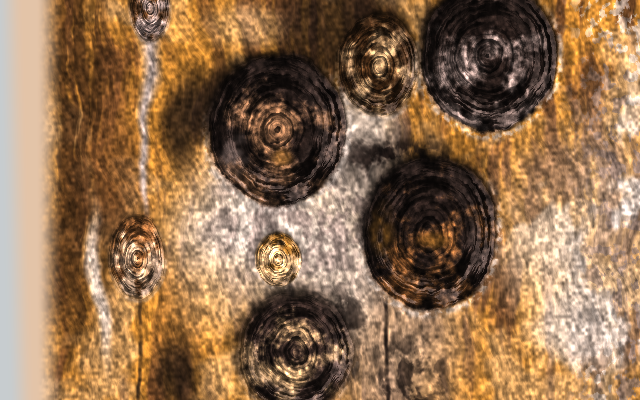
This texture is drawn by a WebGL 2 fragment shader. Its source:

```glsl
#version 300 es
precision highp float;
// Weathered, varnished wood with charred round hollows, worn patches and vertical grain.
uniform vec2 u_resolution;
out vec4 outColor;

const vec3 PALE = vec3(.90, .82, .77);
const vec3 CHAR = vec3(.11, .08, .07);
const vec3 BROWN = vec3(.45, .28, .15);
const vec3 ORANGE = vec3(.82, .54, .21);
const vec3 ASH = vec3(.57, .48, .45);
const vec3 TAN = vec3(.88, .69, .49);

float hash(vec2 p) {
  vec3 h = fract(p.xyx * .1031);
  h += dot(h, h.yzx + 33.33);
  return fract((h.x + h.y) * h.z);
}

float noise(vec2 p) {
  vec2 i = floor(p), f = smoothstep(0., 1., p - i);
  return mix(mix(hash(i), hash(i + vec2(1, 0)), f.x),
             mix(hash(i + vec2(0, 1)), hash(i + 1.), f.x), f.y);
}

float fbm(vec2 p) {
  float sum = 0., amp = .53;
  for (int i = 0; i < 4; i++) {
    sum += amp * noise(p);
    p = mat2(1.6, 1.2, -1.2, 1.6) * p + 7.3;
    amp *= .5;
  }
  return sum;
}

// Soft elliptical stain; zone holds centre and radii
void stain(inout vec3 col, vec3 tint, vec2 p, vec4 zone, float amount) {
  vec2 q = (p - zone.xy) / zone.zw;
  float d = dot(q, q);
  col = mix(col, tint, amount * exp(-d * d));
}

// Thin vertical fissure
void crack(inout vec3 col, vec2 p, float x, float high) {
  float sway = .02 * (fbm(vec2(p.y * 13., x * 40.)) - .5);
  float line = 1. - smoothstep(.001, .008, abs(p.x - x - sway));
  col = mix(col, CHAR, line * noise(p * 30.) * smoothstep(high, high - .03, p.y));
}

// Carved bowl: dark upper wall, patchy floor, tool marks, worn lower lip
void hollow(inout vec3 col, vec2 p, vec4 zone, vec3 wall, vec3 ground, float glow, float soft) {
  vec2 q = (p - zone.xy) / zone.zw;
  float swirl = fbm(q * 2.2 + zone.xy * 9.);
  float grit = fbm(p * 75.);
  float d = length(q) + .12 * (swirl - .5) + .05 * (grit - .5);
  float upper = smoothstep(-.5, .8, q.y - .35 * q.x);
  col *= 1. - .55 * upper * exp(-9. * max(d - 1., 0.));
  float lip = exp(-pow(abs(d - 1.05) * 22., 2.)) * (1. - upper);
  col = mix(col, PALE, lip * smoothstep(.3, .6, grit) * (.75 - 4. * soft));
  float marks = smoothstep(.3, .7, fbm(vec2(d * 24., q.x * 3. + q.y)));
  float patches = fbm(q * 3. + zone.xy * 17.) + .35 * (grit - .5);
  float lit = smoothstep(.34, .74, patches + glow - .2 * q.y - .1 * d);
  vec3 inside = mix(wall, ground, lit);
  inside = mix(inside, wall * .8, .7 * smoothstep(.72, .95, d) * upper);
  inside *= .5 + marks;
  float sheen = smoothstep(.5, .8, marks) * smoothstep(.4, .9, d) * (1.1 - upper);
  inside = mix(inside, ASH, .5 * sheen);
  inside *= .35 + 1.3 * grit;
  soft += .05 * upper;
  col = mix(col, inside, 1. - smoothstep(.98 - soft, 1.01 + soft, d));
}

// Grain, varnish and large colour zones
vec3 board(vec2 w) {
  float grain = fbm(w * vec2(34, 4)), mottle = fbm(w * 7. + 3.);
  vec3 col = mix(BROWN, ORANGE, smoothstep(.34, .54, mix(grain, mottle, .35)));
  col = mix(col, TAN, .6 * smoothstep(.5, .7, mottle));
  float streak = smoothstep(.42, .56, fbm(w * vec2(28, 3) + 5.));
  stain(col, BROWN * .6, w, vec4(.20, .62, .11, .60), .3 + .6 * streak);
  stain(col, BROWN, w, vec4(.28, .58, .08, .18), .7);
  stain(col, ORANGE * .9, w, vec4(.50, .85, .10, .30), .4);
  stain(col, TAN, w, vec4(.62, .94, .10, .06), .6);
  stain(col, ORANGE, w, vec4(.45, .25, .09, .20), .6);
  // Worn centre
  float soot = smoothstep(.40, .60, fbm(w * vec2(34, 26)));
  stain(col, PALE, w, vec4(.67, .43, .24, .20), .95);
  stain(col, TAN, w, vec4(.58, .25, .13, .11), .5);
  stain(col, PALE, w, vec4(.90, .62, .10, .18), .85);
  stain(col, mix(TAN, ASH, .6), w, vec4(.98, .16, .20, .24), .85);
  stain(col, PALE, w, vec4(.86, .32, .09, .15), .7);
  stain(col, ASH, w, vec4(.76, .46, .26, .19), .7 * soot);
  // Peeling patches and wet glints on the right
  float peel = smoothstep(.44, .54, fbm(w * vec2(10, 6) + 11.));
  stain(col, mix(TAN, PALE, .5), w, vec4(1.41, .45, .18, .24), .4 + .6 * peel);
  stain(col, PALE, w, vec4(1.57, .40, .14, .40), .3 + .6 * peel);
  stain(col, PALE, w, vec4(1.43, .18, .08, .09), .8 * peel);
  float wet = smoothstep(.50, .60, fbm(w * vec2(60, 45)));
  col = mix(col, mix(ASH, PALE, peel), .7 * wet * smoothstep(1.36, 1.55, w.x));
  // Soot around the hollows
  stain(col, CHAR, w, vec4(.46, .70, .05, .13), .8);
  stain(col, CHAR, w, vec4(.57, .75, .10, .11), .85);
  stain(col, CHAR, w, vec4(.84, .94, .16, .12), .75);
  stain(col, CHAR, w, vec4(1.00, .59, .16, .08), .5 + .5 * soot);
  stain(col, CHAR, w, vec4(.86, .16, .06, .12), .8 * soot);
  stain(col, CHAR, w, vec4(.45, .07, .06, .09), .75);
  stain(col, CHAR, w, vec4(1.04, .05, .10, .12), .75 * soot);
  return col;
}

void main() {
  vec2 p = gl_FragCoord.xy / u_resolution.y;
  vec2 w = p + .06 * (vec2(fbm(p * 6.), fbm(p * 6. + 19.)) - .5);
  vec3 col = board(w);
  // Pale groove, worn edge, knots and fissures
  float width = mix(.012, .045, smoothstep(.45, 1., p.y));
  float groove = 1. - smoothstep(0., width, abs(w.x - mix(.345, .37, p.y)));
  col = mix(col, mix(ASH, PALE, .4), groove * smoothstep(.44, .54, p.y));
  stain(col, PALE, w, vec4(.285 - .12 * p.y, .29, .022, .18), .8);
  hollow(col, p, vec4(.344, .354, .069, .105), BROWN, mix(TAN, ASH, .5), .1, .12);
  hollow(col, p, vec4(.375, .98, .05, .085), BROWN * .7, ASH, .1, .12);
  crack(col, p, .348, .27);
  crack(col, p, .968, .31);
  // Hollows with amber floors
  hollow(col, p, vec4(.948, .835, .102, .13), BROWN * .45, TAN * .75, .04, .08);
  hollow(col, p, vec4(.694, .675, .175, .19), CHAR, mix(BROWN, ASH, .3), .0, .02);
  stain(col, ASH, w, vec4(.595, .61, .03, .045), .7 * noise(p * 60.));
  stain(col, ORANGE * .6, w, vec4(.708, .615, .03, .02), .7);
  hollow(col, p, vec4(1.219, .86, .172, .19), CHAR, ASH * .85, -.05, .02);
  hollow(col, p, vec4(1.073, .417, .172, .197), CHAR, BROWN, -.02, .02);
  stain(col, ORANGE * .7, w, vec4(.955, .43, .03, .06), .7 * noise(p * 60.));
  stain(col, ORANGE * .6, w, vec4(1.08, .395, .04, .02), .7);
  hollow(col, p, vec4(.74, .12, .146, .155), CHAR * 1.4, TAN * .75, -.02, .14);
  hollow(col, p, vec4(.696, .35, .058, .068), ORANGE * .65, TAN * 1.1, .2, .04);
  // Fine fibres, then the blurred pale margin
  col *= .5 + fbm(vec2(w.x * 95. + w.y * 20., w.y * 32.));
  col *= .7 + .6 * noise(p * 120.);
  vec3 margin = mix(vec3(.78, .80, .81), mix(PALE, TAN, .4), smoothstep(.02, .09, p.x + .03 * p.y));
  col = mix(margin, col, smoothstep(.09, .16, p.x));
  outColor = vec4(col, 1);
}
```
